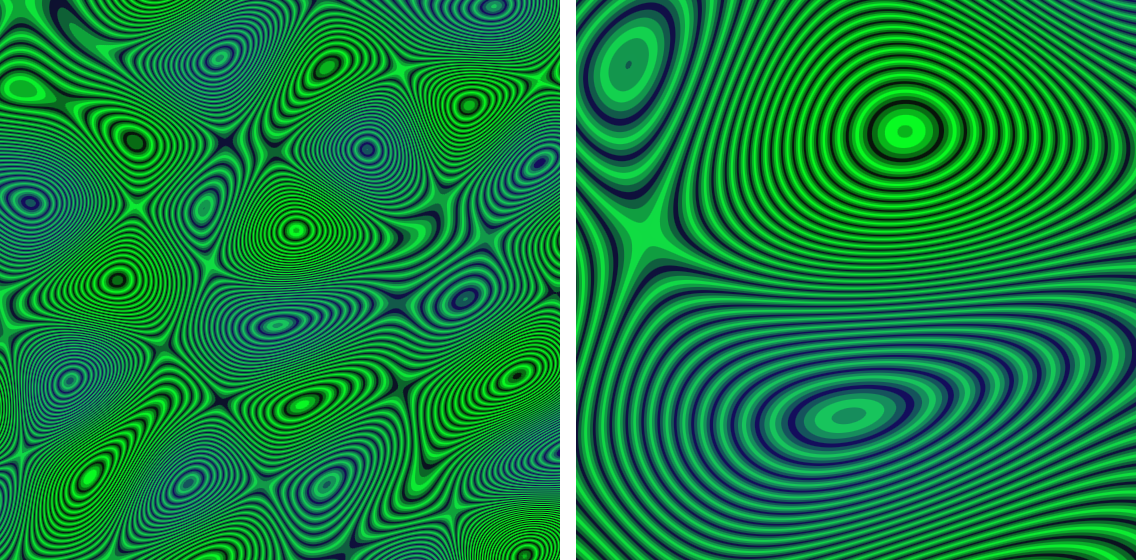
Left, the full canvas; right, a detail of the centre.
Reproduce this pattern procedurally as a Shadertoy shader.

```glsl
// Dense green contour bands over a landscape of rounded hills and hollows.
// Layered sines in many directions give the height; a stepped triangle
// wave of that height picks the band shade, and the height itself the tint.

const float TAU = 6.2831853;
const float GOLDEN_ANGLE = 2.3999632;
const int WAVE_COUNT = 20;

// Random value from 0 to 1 for an index and a seed.
float hash(float index, float seed) {
    return fract(sin(index * 12.9898 + seed * 78.233) * 43758.545);
}

// Shrinks features across a diagonal so that they lean along it.
vec2 stretchAlong(vec2 p, float angle, float amount) {
    vec2 axis = vec2(cos(angle), sin(angle));
    return p - axis * dot(p, axis) * amount;
}

// Smooth random height with a spread of about one.
float layeredSines(vec2 p, float minFreq, float maxFreq, float seed) {
    float sum = 0.0;
    for (int i = 0; i < WAVE_COUNT; i++) {
        float n = float(i);
        float angle = n * GOLDEN_ANGLE;
        float freq = mix(minFreq, maxFreq, hash(n, seed));
        float shift = hash(n, seed + 1.7);
        vec2 direction = vec2(cos(angle), sin(angle));
        sum += sin(TAU * (freq * dot(p, direction) + shift));
    }
    return sum * sqrt(2.0 / float(WAVE_COUNT));
}

// Staircase with smoothed risers; turns into a ramp where steps get tiny.
float softSteps(float x) {
    float riser = clamp(fwidth(x), 0.001, 1.0);
    return floor(x) + clamp((fract(x) - 1.0) / riser + 1.0, 0.0, 1.0);
}

// Triangle wave from 0 to 1 with a period of one.
float triangle(float x) {
    return abs(2.0 * fract(x) - 1.0);
}

// Band colour: shade runs dark to bright, level runs hollow to hilltop.
vec3 bandColour(float shade, float level) {
    vec3 navy       = vec3(0.08, 0.05, 0.36);
    vec3 nearBlack  = vec3(0.03, 0.08, 0.04);
    vec3 teal       = vec3(0.09, 0.77, 0.36);
    vec3 vividGreen = vec3(0.03, 0.98, 0.13);
    vec3 dark = mix(navy, nearBlack, level);
    vec3 bright = mix(teal, vividGreen, level);
    return mix(dark, bright, shade);
}

void mainImage(out vec4 fragColor, in vec2 fragCoord) {
    vec2 uv = fragCoord / iResolution.y;

    // Landscape
    vec2 p = stretchAlong(uv, 0.6, 0.2);
    float height = layeredSines(p, 1.6, 5.1, 3.0);

    // Contour bands
    float bandsPerUnit = 5.5;
    float stepsPerBand = 6.0;
    float phase = softSteps(height * bandsPerUnit * stepsPerBand) / stepsPerBand;
    float shade = pow(triangle(phase), 0.88);

    // Tint by height
    float level = smoothstep(-1.9, 1.9, height);
    fragColor = vec4(bandColour(shade, level), 1.0);
}
```
